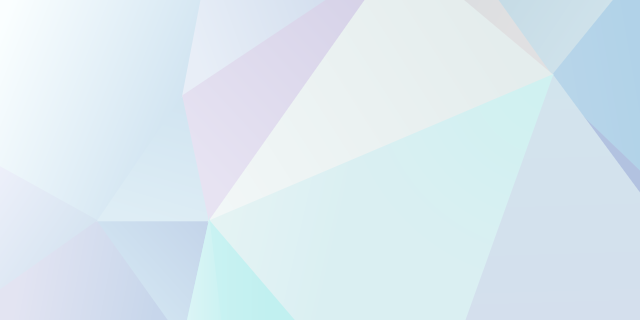
Give the GLSL for this background, as a Shadertoy shader.

```glsl
// Signed distance to the line a-b, positive on its left; zero if a equals b
float leftOf(vec2 p, vec2 a, vec2 b) {
    vec2 edge = b - a, rel = p - a;
    return (edge.x * rel.y - edge.y * rel.x) / max(length(edge), 1e-5);
}

// Coverage of a convex counter-clockwise quad; repeat a corner for a triangle
float facet(vec2 p, vec2 a, vec2 b, vec2 c, vec2 d, float pixel) {
    float inside = min(min(leftOf(p, a, b), leftOf(p, b, c)),
                       min(leftOf(p, c, d), leftOf(p, d, a)));
    return clamp(inside / pixel + 1.0, 0.0, 1.0);
}

// Linear colour ramp between two points
vec3 ramp(vec2 p, vec2 start, vec2 end, vec3 first, vec3 last) {
    vec2 axis = end - start;
    return mix(first, last, clamp(dot(p - start, axis) / dot(axis, axis), 0.0, 1.0));
}

void mainImage(out vec4 fragColor, in vec2 fragCoord) {
    vec2 p = fragCoord / iResolution.xy * vec2(2.0, 1.0);
    float pixel = 1.0 / iResolution.y;

    // Inner mesh corners
    vec2 upper = vec2(0.571, 0.701), hub = vec2(0.654, 0.310);
    vec2 west = vec2(0.305, 0.310), east = vec2(1.727, 0.766);

    // Corners on the border
    vec2 top1 = vec2(0.628, 1.0), top2 = vec2(1.020, 1.0), top3 = vec2(1.141, 1.0);
    vec2 top4 = vec2(1.448, 1.0), top5 = vec2(1.560, 1.0), top6 = vec2(1.917, 1.0);
    vec2 low1 = vec2(0.526, 0.0), low2 = vec2(0.586, 0.0), low3 = vec2(0.919, 0.0);
    vec2 low4 = vec2(1.453, 0.0), right1 = vec2(2.0, 0.396);
    vec2 left1 = vec2(0.0, 0.094), left2 = vec2(0.0, 0.479);

    // Pale glow in the upper left
    vec3 color = ramp(p, vec2(0.02, 0.96), vec2(0.60, 0.73),
                      vec3(0.98, 0.997, 1.0), vec3(0.82, 0.895, 0.945));

    // Lower left facets
    vec3 shade = ramp(p, left2, vec2(0.28, 0.29), vec3(0.93, 0.94, 0.98), vec3(0.84, 0.895, 0.945));
    color = mix(color, shade, facet(p, left2, left1, west, west, pixel));
    shade = ramp(p, vec2(0.05, 0.08), vec2(0.48, 0.0), vec3(0.89, 0.895, 0.95), vec3(0.78, 0.84, 0.92));
    color = mix(color, shade, facet(p, left1, vec2(0.0), low1, west, pixel));
    shade = ramp(p, vec2(0.42, 0.10), hub, vec3(0.82, 0.893, 0.945), vec3(0.765, 0.83, 0.915));
    color = mix(color, shade, facet(p, west, low1, low2, hub, pixel));
    shade = ramp(p, upper, vec2(0.46, 0.31), vec3(0.82, 0.895, 0.945), vec3(0.87, 0.93, 0.96));
    color = mix(color, shade, facet(p, west, hub, upper, upper, pixel));

    // Upper centre: blue white and lavender
    shade = ramp(p, vec2(0.60, 0.85), top2, vec3(0.91, 0.935, 0.97), vec3(0.83, 0.875, 0.935));
    color = mix(color, shade, facet(p, top1, upper, top2, top2, pixel));
    shade = ramp(p, vec2(0.60, 0.50), top3, vec3(0.905, 0.89, 0.95), vec3(0.84, 0.825, 0.91));
    color = mix(color, shade, facet(p, upper, hub, top3, top2, pixel));

    // Upper right facets
    shade = ramp(p, top4, vec2(1.62, 0.91), vec3(0.86, 0.87, 0.88), vec3(0.88, 0.88, 0.885));
    color = mix(color, shade, facet(p, top4, east, top5, top5, pixel));
    shade = ramp(p, top5, vec2(1.80, 0.84), vec3(0.775, 0.86, 0.90), vec3(0.81, 0.885, 0.92));
    color = mix(color, shade, facet(p, top5, east, top6, top6, pixel));
    shade = ramp(p, vec2(1.75, 0.78), vec2(1.98, 0.82), vec3(0.72, 0.835, 0.915), vec3(0.695, 0.825, 0.91));
    color = mix(color, shade, facet(p, top6, east, right1, vec2(2.0, 1.0), pixel));

    // Violet sliver on the right border
    shade = vec3(0.70, 0.76, 0.88);
    color = mix(color, shade, facet(p, vec2(1.836, 0.622), right1, vec2(2.0, 0.465), vec2(2.0, 0.465), pixel));

    // Lower right: grey blue
    shade = ramp(p, east, vec2(1.75, 0.0), vec3(0.825, 0.895, 0.93), vec3(0.83, 0.875, 0.93));
    color = mix(color, shade, facet(p, east, low4, vec2(2.0, 0.0), right1, pixel));

    // Large central facets
    shade = ramp(p, hub, vec2(1.55, 0.88), vec3(0.95, 0.97, 0.97), vec3(0.895, 0.928, 0.928));
    color = mix(color, shade, facet(p, hub, east, top4, top3, pixel));
    shade = ramp(p, hub, vec2(1.05, 0.22), vec3(0.90, 0.955, 0.955), vec3(0.855, 0.938, 0.95));
    shade = mix(shade, vec3(0.815, 0.945, 0.945), smoothstep(0.75, 0.0, distance(p, east)));
    color = mix(color, shade, facet(p, hub, low3, low4, east, pixel));

    // Turquoise wedge with a lighter left side
    shade = ramp(p, vec2(0.65, 0.05), vec2(0.85, 0.05), vec3(0.79, 0.95, 0.95), vec3(0.755, 0.94, 0.94));
    color = mix(color, shade, facet(p, low2, low3, hub, hub, pixel));
    shade = ramp(p, low2, vec2(0.69, 0.0), vec3(0.86, 0.96, 0.965), vec3(0.80, 0.95, 0.95));
    color = mix(color, shade, facet(p, low2, vec2(0.69, 0.0), hub, hub, pixel));

    fragColor = vec4(color, 1.0);
}
```
